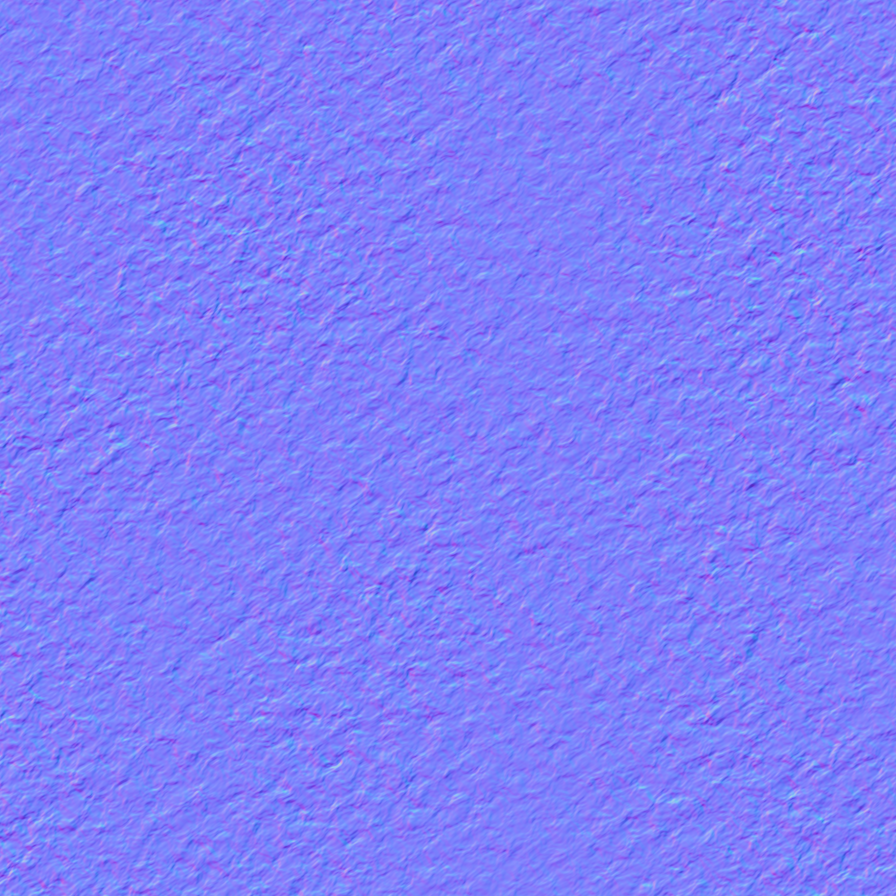
This texture map is drawn by a WebGL 2 fragment shader. Its source:

```glsl
#version 300 es
precision highp float;
precision highp int;

// Tangent-space normal map of fine, rough plaster.
// Slightly stretched octaves of gradient noise form short slanted bumps;
// their slopes, sharpened and varied in strength, become the encoded normal.

uniform vec2 u_resolution;
out vec4 fragColor;

const int   OCTAVES        = 4;
const float BASE_FREQUENCY = 38.0;   // grain cells per canvas, across the grain
const float LACUNARITY     = 1.88;
const vec4  OCTAVE_SLOPES  = vec4(0.062, 0.090, 0.125, 0.120);
const float GRAIN_ANGLE    = 0.60;   // radians above horizontal
const float GRAIN_STRETCH  = 1.40;
const float WARP_FREQUENCY = 48.0;
const float WARP_AMOUNT    = 0.0035;
const float BROAD_VARIATION = 0.50;  // calm and rough regions
const float PATCH_VARIATION = 0.70;  // small clusters of stronger grain
const float GENTLE_GAIN    = 0.76;   // gain on flat slopes
const float STEEP_GAIN     = 1.40;   // extra gain on steep slopes
const float SAMPLE_STEP    = 0.00085;
const float BLUE_OFFSET    = -0.014;
const float BLUE_TILT      = 0.16;   // blue rises slightly with green

// Integer hash giving a unit gradient for each lattice point.
vec2 latticeGradient(ivec2 cell) {
    uvec2 k = uvec2(cell) * uvec2(1597u, 3571u);
    uint h = (k.x ^ (k.y << 8)) + k.y * 7919u;
    h = (h ^ (h >> 16)) * 73244475u;
    h = (h ^ (h >> 15)) * 73244475u;
    h ^= h >> 16;
    float angle = float(h & 65535u) * (6.28319 / 65536.0);
    return vec2(cos(angle), sin(angle));
}

float gradientNoise(vec2 p) {
    vec2 base = floor(p);
    vec2 f = p - base;
    ivec2 cell = ivec2(base);
    vec2 w = f * f * f * (f * (f * 6.0 - 15.0) + 10.0);
    float a = dot(latticeGradient(cell), f);
    float b = dot(latticeGradient(cell + ivec2(1, 0)), f - vec2(1.0, 0.0));
    float c = dot(latticeGradient(cell + ivec2(0, 1)), f - vec2(0.0, 1.0));
    float d = dot(latticeGradient(cell + ivec2(1, 1)), f - vec2(1.0));
    return mix(mix(a, b, w.x), mix(c, d, w.x), w.y);
}

// Plaster height; each octave is scaled so its slope has a fixed strength.
float plasterHeight(vec2 p) {
    vec2 warp = vec2(gradientNoise(p * WARP_FREQUENCY + 17.3),
                     gradientNoise(p * WARP_FREQUENCY + 61.7));
    p += WARP_AMOUNT * warp;

    vec2 along = vec2(cos(GRAIN_ANGLE), sin(GRAIN_ANGLE));
    vec2 across = vec2(-along.y, along.x);
    vec2 grain = vec2(dot(p, along) / GRAIN_STRETCH, dot(p, across));

    float height = 0.0;
    float frequency = BASE_FREQUENCY;
    for (int i = 0; i < OCTAVES; i++) {
        vec2 shift = vec2(31.4, 12.8) * float(i + 1);
        height += OCTAVE_SLOPES[i] / frequency * gradientNoise(grain * frequency + shift);
        frequency *= LACUNARITY;
    }
    return height;
}

// Local strength of the relief.
float roughness(vec2 p) {
    float broad = gradientNoise(p * 3.2 + 5.6);
    float patches = gradientNoise(p * 42.0 + 41.2);
    return (1.0 + BROAD_VARIATION * broad) * (1.0 + PATCH_VARIATION * patches);
}

void main() {
    vec2 p = gl_FragCoord.xy / min(u_resolution.x, u_resolution.y);

    // Slopes by central differences
    vec2 e = vec2(SAMPLE_STEP, 0.0);
    vec2 slope = vec2(plasterHeight(p + e.xy) - plasterHeight(p - e.xy),
                      plasterHeight(p + e.yx) - plasterHeight(p - e.yx));
    slope *= roughness(p) / (2.0 * SAMPLE_STEP);

    // Steeper flanks stand out as sparse, crisp marks
    slope *= GENTLE_GAIN + STEEP_GAIN * min(length(slope), 0.6);

    // Encode the normal, with green pointing down the canvas
    vec3 normal = normalize(vec3(-slope.x, slope.y, 1.0));
    vec3 color = 0.5 + 0.5 * normal;
    color.b += BLUE_OFFSET + BLUE_TILT * (color.g - 0.5);
    fragColor = vec4(clamp(color, 0.0, 1.0), 1.0);
}
```
